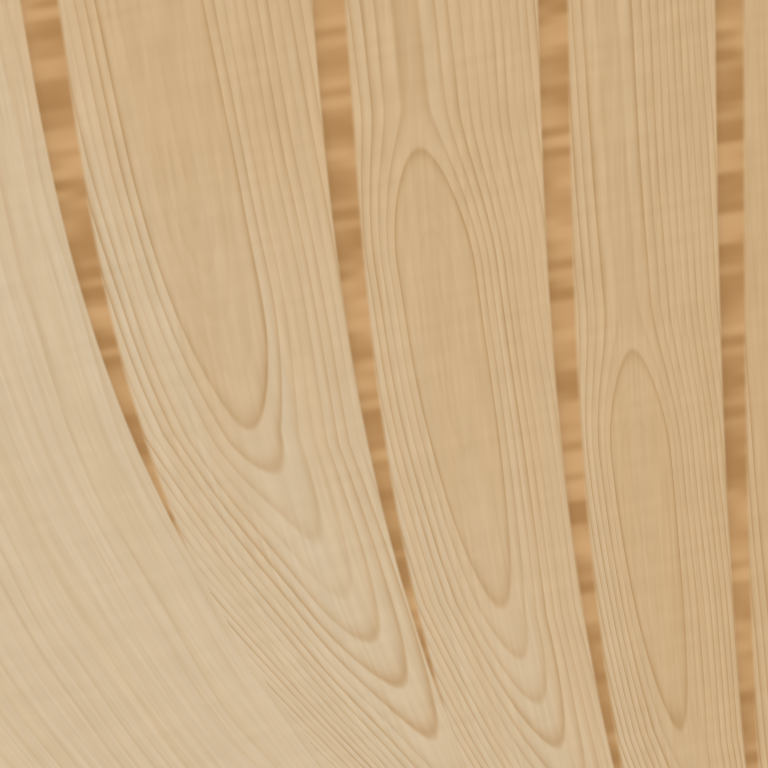
Reproduce this texture procedurally as a WebGL 1 fragment shader.

```glsl
precision highp float;

// Pale wooden slats fanning out between tapering, darker slots.
// Slot curves are cubics; each slat gets its own cross coordinate, in which
// nested growth rings, fibres and cross-grain bands are drawn with value noise.

uniform vec2 u_resolution;

// Slots from left to right: one vector component per slot.
const vec4 SLOT_X    = vec4(0.051, 0.428, 0.720, 0.950);
const vec4 SLOT_LEAN = vec4(0.154, 0.074, 0.022, 0.006);
const vec4 SLOT_BEND = vec4(0.226, 0.105, 0.063, 0.024);
const vec4 SLOT_TIP  = vec4(0.735, 0.960, 1.250, 1.500);
const vec4 SLOT_HALF = vec4(0.025, 0.022, 0.020, 0.019);
const float SLOT_TAPER = 1.6;

// Depth where the innermost ring of each slat closes, from the top edge.
const vec4 RING_TOP    = vec4(-0.30, 0.20, 0.45, -0.50);
const vec4 RING_BOTTOM = vec4(0.57, 0.79, 0.955, 1.60);
const float RING_HALF_WIDTH = 0.22;
const float RING_LENGTH = 0.35;
const float RING_SPACING = 0.19;
const float RING_CONTRAST = 0.62;
const float FIBRE_CONTRAST = 0.030;

const vec3 PALE_WOOD  = vec3(0.835, 0.745, 0.615);
const vec3 HONEY_WOOD = vec3(0.825, 0.705, 0.545);
const vec3 TAN_WOOD   = vec3(0.785, 0.650, 0.475);
const vec3 RING_LINE  = vec3(0.700, 0.550, 0.370);
const vec3 SLOT_DARK  = vec3(0.690, 0.515, 0.325);
const vec3 SLOT_LIGHT = vec3(0.815, 0.645, 0.450);

float hash(vec2 p) {
  vec3 q = fract(p.xyx * 0.1031);
  q += dot(q, q.yzx + 33.33);
  return fract((q.x + q.y) * q.z);
}

float noise(vec2 p) {
  vec2 cell = floor(p), f = fract(p);
  f = f * f * (3.0 - 2.0 * f);
  return mix(mix(hash(cell), hash(cell + vec2(1.0, 0.0)), f.x),
             mix(hash(cell + vec2(0.0, 1.0)), hash(cell + 1.0), f.x), f.y);
}

// Distance-like ring field: 1 on the innermost ring, growing outwards.
float ringField(float u, float depth, float top, float bottom) {
  float below = depth - bottom;
  float middle = 0.5 + 0.25 * below + 0.6 * max(below, 0.0);
  float side = (u - middle) / RING_HALF_WIDTH;
  float foot = max(0.0, 1.0 + below / RING_LENGTH);
  float head = 1.25 * (1.0 - smoothstep(top - 0.06, top + 0.15, depth));
  return sqrt(side * side + foot * foot + head);
}

// Each ring darkens slowly outwards and ends in a thin soft line.
float ringDarkness(float field, float seed) {
  float phase = (field - 1.0) / RING_SPACING;
  float index = floor(phase), f = fract(phase);
  float strength = mix(0.3, 1.0, hash(vec2(index + 40.0, seed)));
  if (index < -1.5) strength *= 0.2;
  else if (index < -0.5) strength = 1.0;
  return strength * 1.8 * f * f * f * (1.0 - smoothstep(0.78, 1.0, f));
}

void main() {
  vec2 p = gl_FragCoord.xy / u_resolution;
  float x = p.x, depth = 1.0 - p.y;

  // Slot outlines at this depth.
  vec4 center = SLOT_X + SLOT_LEAN * depth + SLOT_BEND * depth * depth * depth;
  vec4 halfWidth = SLOT_HALF * max(vec4(0.0), 1.0 - pow(depth / SLOT_TIP, vec4(SLOT_TAPER)));
  vec4 left = center - halfWidth, right = center + halfWidth;

  // Bounds and ring ends of the slat under this point.
  float slat = dot(step(center, vec4(x)), vec4(1.0));
  vec2 bounds = vec2(right.w, right.w + 0.22);
  vec2 ends = vec2(RING_TOP.w, RING_BOTTOM.w);
  if (slat < 1.5) { bounds = vec2(right.x, left.y); ends = vec2(RING_TOP.x, RING_BOTTOM.x); }
  else if (slat < 2.5) { bounds = vec2(right.y, left.z); ends = vec2(RING_TOP.y, RING_BOTTOM.y); }
  else if (slat < 3.5) { bounds = vec2(right.z, left.w); ends = vec2(RING_TOP.z, RING_BOTTOM.z); }

  // Growth rings; the leftmost slat has only faint straight grain.
  float wobble = noise(vec2(x * 14.0, depth * 5.0) + slat * 7.0) - 0.5;
  float u = (x - bounds.x) / (bounds.y - bounds.x);
  float across = u * 0.22, field, rings;
  if (slat < 0.5) {
    across = x - left.x;
    field = 2.0 - across * 9.0 + wobble * 0.12;
    rings = 0.3 * ringDarkness(field, 3.0);
  } else {
    field = ringField(u + wobble * 0.035, depth + wobble * 0.035, ends.x, ends.y);
    rings = ringDarkness(field, slat * 17.0);
  }
  rings *= 0.65 + 0.6 * noise(vec2(across * 30.0, depth * 4.0) + slat * 11.0);

  // Wood tone: paler towards the lower left, warmer inside the rings.
  float patches = noise(p * vec2(5.0, 3.0)) - 0.5;
  float paleness = smoothstep(-0.15, 0.65, depth - x + 0.1 + patches * 0.35);
  float streak = noise(vec2(across * 75.0, depth * 2.0) + slat * 23.0);
  vec3 wood = mix(HONEY_WOOD, PALE_WOOD, clamp(paleness + (streak - 0.5) * 0.45, 0.0, 1.0));
  float warmth = 0.3 * (1.0 - smoothstep(0.85, 1.15, field)) + 0.3 * smoothstep(0.6, 1.0, x);
  wood = mix(wood, TAN_WOOD, warmth);
  wood = mix(wood, RING_LINE, RING_CONTRAST * rings);

  // Fine fibres along the grain and a faint ripple across it.
  float fibre = noise(vec2(across * 260.0, depth * 14.0)) - 0.5;
  float ripple = noise(vec2(x * 18.0, (depth + x * 0.25) * 90.0)) - 0.5;
  wood += FIBRE_CONTRAST * (fibre + 0.45 * ripple);

  // Slot floor: uneven cross-grain bands, shaded by the slat on its left.
  float bands = 0.55 * noise(vec2(x * 16.0, (depth + x * 0.15) * 75.0))
              + 0.45 * noise(vec2(x * 8.0, depth * 24.0) + 5.0);
  vec3 slotColor = mix(SLOT_DARK, SLOT_LIGHT, smoothstep(0.15, 0.85, bands));
  vec4 shade = exp(-abs(x - left) / 0.006);
  slotColor *= 1.0 - 0.09 * max(max(shade.x, shade.y), max(shade.z, shade.w));

  vec4 inside = smoothstep(-0.002, 0.003, x - left)
              * smoothstep(-0.003, 0.005, right - x)
              * smoothstep(0.0, 0.003, halfWidth);
  float slot = max(max(inside.x, inside.y), max(inside.z, inside.w));
  gl_FragColor = vec4(mix(wood, slotColor, slot), 1.0);
}
```
